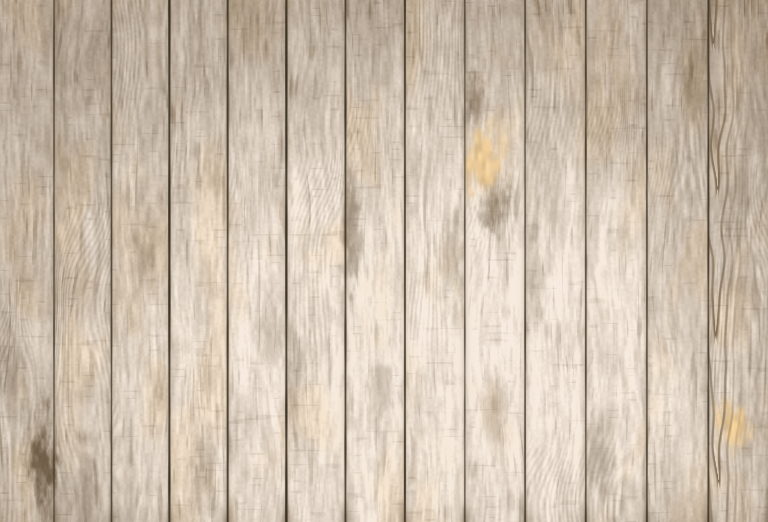
Write a WebGL 1 fragment shader that draws this texture.

```glsl
precision highp float;
// Weathered pale timber wall: thirteen vertical planks split by thin dark seams.
// Stretched value noise makes the grain, a soft radial falloff bleaches the middle,
// and ragged elliptical stains add knots, resin patches and grime.
uniform vec2 u_resolution;

const vec3 SHADE = vec3(0.50, 0.43, 0.35);
const vec3 BLEACHED = vec3(0.94, 0.893, 0.842);
const vec3 WARM_TINT = vec3(1.0, 0.975, 0.93);
const vec3 RESIN = vec3(0.93, 0.79, 0.57);
const vec3 GRIME = vec3(0.40, 0.33, 0.24);
const vec3 SEAM = vec3(0.22, 0.19, 0.14);

const float FIRST_SEAM = 0.0703;
const float PLANK_WIDTH = 0.0746;
const float WIDENING = 0.00026;   // planks grow slightly towards the right

float hash(vec2 p) {
  return fract(sin(dot(p, vec2(127.1, 311.7))) * 43758.5453);
}

float noise(vec2 p) {
  vec2 i = floor(p), f = fract(p);
  f = f * f * (3.0 - 2.0 * f);
  return mix(mix(hash(i), hash(i + vec2(1.0, 0.0)), f.x),
             mix(hash(i + vec2(0.0, 1.0)), hash(i + 1.0), f.x), f.y);
}

float fbm(vec2 p) {
  float sum = 0.0, amp = 0.5;
  for (int i = 0; i < 4; i++) {
    sum += amp * noise(p);
    p = p * 2.03 + 17.3;
    amp *= 0.5;
  }
  return sum / 0.9375;
}

float seamX(float k) {
  return FIRST_SEAM + PLANK_WIDTH * k + WIDENING * k * k;
}

// Inverse of seamX: continuous plank coordinate
float plankCoord(float x) {
  float d = x - FIRST_SEAM;
  return 2.0 * d / (PLANK_WIDTH + sqrt(PLANK_WIDTH * PLANK_WIDTH + 4.0 * WIDENING * d));
}

// Soft ellipse broken up by streaks along the grain
float stain(vec2 p, vec2 centre, vec2 radius) {
  float ragged = fbm(p * vec2(140.0, 35.0)) - 0.5;
  return 1.0 - smoothstep(0.05, 1.3, length((p - centre) / radius) + 1.5 * ragged);
}

// Nested pointed growth lines hanging down a plank
float flameLines(float f, float y, float px) {
  float d = f - 0.13 + 0.14 * (noise(vec2(3.0, y * 14.0)) - 0.5);
  float r = sqrt(d * d + 0.0012);
  float phase = (y - 2.2 * (r - 0.035) - 0.08) / 0.28;
  float slope = length(vec2(1.0, 2.2 * d / (r * 0.08)));
  float dist = abs(fract(phase + 0.5) - 0.5) * 0.28 / slope;
  return (1.0 - smoothstep(0.0003, 0.0014 + px, dist)) * exp(-4.5 * abs(d));
}

// Brightness of the wood before stains
float woodTone(vec2 p, float id, float f) {
  float seed = hash(vec2(id, 4.0));
  vec2 shift = vec2(seed * 37.0, seed * 91.0);
  float falloff = length((p - vec2(0.54, 0.30)) * vec2(1.1, 0.95));
  float tone = 1.03 - 0.58 * smoothstep(0.12, 0.85, falloff);
  tone += 0.08 * (seed - 0.5);
  tone += 0.34 * (fbm(vec2(p.x * 24.0, p.y * 7.0) + shift) - 0.5);

  // Fine grain, with sparse dark pores and short cross scuffs
  float x = p.x + 0.014 * (noise(vec2(f * 2.0, p.y * 6.0) + shift) - 0.5);
  tone += 0.19 * (noise(vec2(x * 200.0, p.y * 9.0) + shift) - 0.5);
  tone += 0.24 * (noise(vec2(x * 330.0, p.y * 38.0) + shift) - 0.5);
  tone += 0.09 * (noise(p * vec2(300.0, 200.0)) - 0.5);
  tone -= 0.20 * smoothstep(0.74, 0.95, noise(vec2(x * 240.0, p.y * 16.0) + shift.yx));
  tone -= 0.12 * smoothstep(0.80, 0.97, noise(vec2(p.x * 40.0, p.y * 150.0) + shift));

  // Wavy figure in some stretches
  float warp = 0.7 * noise(vec2(f * 2.0, p.y * 5.0) + shift);
  float figure = smoothstep(0.5, 0.8, noise(vec2(f, p.y * 4.0) + shift));
  return tone + 0.07 * figure * sin(80.0 * (f + warp));
}

void main() {
  vec2 p = gl_FragCoord.xy / u_resolution;
  float px = 1.0 / u_resolution.x;
  float k = plankCoord(p.x);
  float id = floor(k), f = fract(k);

  // Wood with faint warm patches
  vec3 col = mix(SHADE, BLEACHED, clamp(woodTone(p, id, f), 0.0, 1.06));
  float warm = smoothstep(0.45, 0.75, fbm(vec2(p.x * 20.0, p.y * 6.0) + id * 3.7));
  col *= mix(vec3(1.0), WARM_TINT, warm);

  // One faint brown stain per plank
  vec2 spot = vec2(seamX(id + 0.15 + 0.7 * hash(vec2(id, 8.0))), hash(vec2(id, 9.0)));
  col = mix(col, GRIME, 0.24 * stain(p, spot, vec2(0.020, 0.09)));

  // Knots, resin patches and the figured last plank
  float grime = 0.50 * stain(p, vec2(0.617, 0.80), vec2(0.016, 0.055));
  grime = max(grime, 0.55 * stain(p, vec2(0.645, 0.61), vec2(0.024, 0.055)));
  grime = max(grime, 0.90 * stain(p, vec2(0.056, 0.12), vec2(0.019, 0.100)));
  grime = max(grime, 0.45 * stain(p, vec2(0.457, 0.58), vec2(0.014, 0.130)));
  col = mix(col, GRIME, grime);
  float resin = max(stain(p, vec2(0.628, 0.693), vec2(0.030, 0.070)) * step(7.0, id),
                    stain(p, vec2(0.954, 0.186), vec2(0.026, 0.054)));
  col = mix(col, RESIN * (0.88 + 0.2 * noise(p * vec2(200.0, 60.0))), 0.9 * resin);
  col = mix(col, GRIME, 0.8 * step(11.0, id) * flameLines(f, p.y, px));

  // Seams of varied depth, with soft shade and dark feet at the bottom
  float nearest = floor(k + 0.5);
  float d = abs(p.x - seamX(nearest));
  float gap = hash(vec2(nearest, 2.0));
  float wear = noise(vec2(nearest * 5.0, p.y * 14.0));
  float depth = 0.58 + 0.24 * gap + 0.18 * wear;
  float foot = smoothstep(0.05, 0.0, p.y);
  col = mix(col, GRIME, 0.34 * exp(-d * 380.0) + 0.45 * foot * exp(-d * 150.0));
  float width = 0.0007 + 0.0005 * gap + 0.0003 * wear;
  col = mix(col, SEAM, depth * (1.0 - smoothstep(width - 0.7 * px, width + 0.8 * px, d)));

  gl_FragColor = vec4(clamp(col, 0.0, 1.0), 1.0);
}
```
